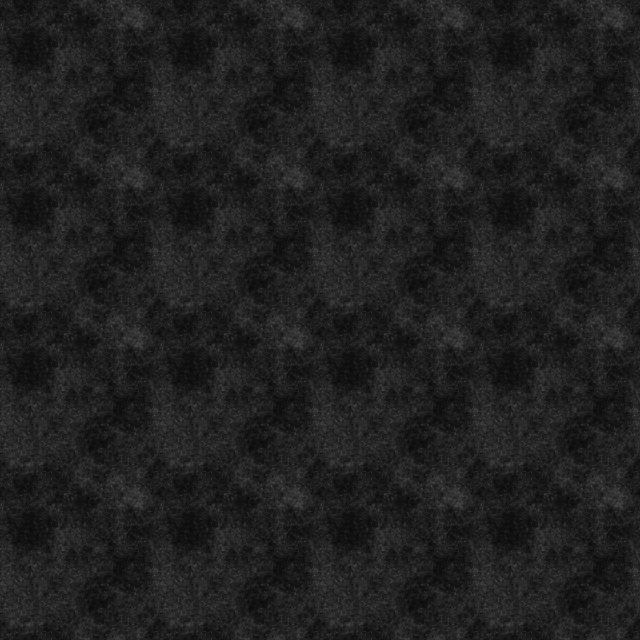
A WebGL 1 fragment shader for this texture:

```glsl
precision highp float;
// Dark, worn charcoal surface: one grunge tile repeated four times each way.
// Soft light and dark clouds are broken up by wrapping fractal noise, then
// covered with gritty grain, pale specks and faint curved scratches.

uniform vec2 u_resolution;

float hash(vec2 p) {
  vec3 q = fract(p.xyx * vec3(0.1031, 0.103, 0.0973));
  q += dot(q, q.yzx + 33.33);
  return fract((q.x + q.y) * q.z);
}

// Value noise on the unit tile, with a whole number of cells so it wraps
float noise(vec2 p, float cells, float seed) {
  vec2 i = floor(p * cells);
  vec2 f = fract(p * cells);
  f = f * f * (3.0 - 2.0 * f);
  vec2 a = mod(i, cells) + seed;
  vec2 b = mod(i + 1.0, cells) + seed;
  return mix(mix(hash(a), hash(vec2(b.x, a.y)), f.x),
             mix(hash(vec2(a.x, b.y)), hash(b), f.x), f.y);
}

float fbm(vec2 p, float cells, float seed) {
  float sum = 0.0;
  float weight = 0.32;
  for (int k = 0; k < 5; k++) {
    sum += weight * noise(p, cells, seed);
    cells *= 2.0;
    seed += 17.0;
    weight *= 0.78;
  }
  return sum / 1.035;
}

// Shortest offset between two points of the repeating tile
vec2 wrapped(vec2 d) {
  return fract(d + 0.5) - 0.5;
}

float cloud(vec2 p, vec2 center, float radius) {
  vec2 d = wrapped(p - center) / radius;
  return exp(-dot(d, d));
}

// Short arcs with random place, radius, direction and strength
float scratches(vec2 p) {
  float sum = 0.0;
  for (int k = 0; k < 40; k++) {
    float id = float(k);
    vec2 center = vec2(hash(vec2(id, 3.0)), hash(vec2(id, 11.0)));
    float radius = mix(0.03, 0.26, hash(vec2(id, 23.0)));
    float angle = 6.2832 * hash(vec2(id, 37.0));
    vec2 d = wrapped(p - center);
    float len = length(d);
    float facing = dot(d, vec2(cos(angle), sin(angle))) / max(len, 0.001);
    float line = 1.0 - smoothstep(0.0, 0.007, abs(len - radius));
    sum += line * smoothstep(0.8, 0.98, facing) * hash(vec2(id, 53.0));
  }
  return min(sum, 1.0);
}

void main() {
  vec2 tile = fract(gl_FragCoord.xy / u_resolution * 4.0);
  vec2 warp = vec2(fbm(tile, 8.0, 5.0), fbm(tile, 8.0, 131.0)) - 0.5;
  vec2 p = tile + 0.32 * warp;

  // Large clouds
  float light = 1.1 * cloud(p, vec2(0.79, 0.88), 0.12)
              + 0.8 * cloud(p, vec2(0.38, 0.38), 0.12)
              + 0.7 * cloud(p, vec2(0.42, 0.18), 0.10)
              + 0.5 * cloud(p, vec2(0.08, 0.36), 0.14)
              + 0.5 * cloud(p, vec2(0.06, 0.58), 0.12)
              + 0.4 * cloud(p, vec2(0.87, 0.19), 0.12);
  float dark = cloud(p, vec2(0.23, 0.73), 0.16)
             + 0.8 * cloud(p, vec2(0.65, 0.23), 0.10)
             + 0.5 * cloud(p, vec2(0.78, 0.60), 0.18)
             + 0.7 * cloud(p, vec2(0.97, 0.98), 0.09);
  float tone = 0.122 + 0.058 * light - 0.048 * dark;

  // Mottling, gritty grain and pale specks
  tone += 0.24 * (fbm(tile, 8.0, 211.0) - 0.5);
  float grain = 0.4 * noise(tile, 60.0, 307.0) + 0.6 * noise(tile, 120.0, 419.0);
  tone = max(tone, 0.062) * (0.45 + 1.1 * grain);
  tone += 0.08 * smoothstep(0.75, 1.0, noise(tile, 112.0, 523.0));

  // Scratches, worn away in patches
  float wear = smoothstep(0.3, 0.65, noise(tile, 12.0, 617.0));
  tone += 0.07 * wear * scratches(tile + 0.03 * warp);

  gl_FragColor = vec4(vec3(clamp(tone, 0.05, 0.32)), 1.0);
}
```
